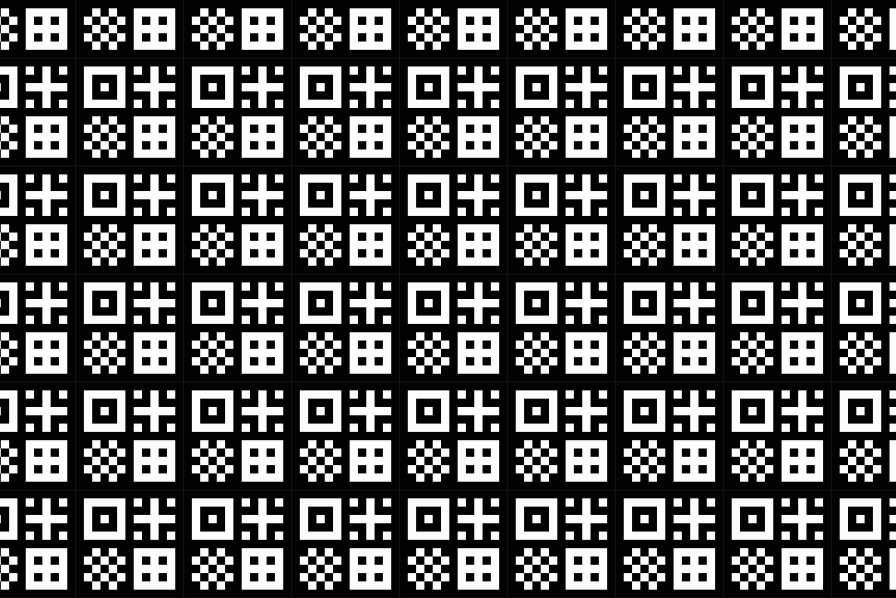
A Shadertoy shader for this pattern:

```glsl
const float TILE = 13.0; // cells per repeat: 1 + 5 + 1 + 5 + 1

float hash(vec2 p) {
    vec3 q = fract(vec3(p.xyx) * 0.1031);
    q += dot(q, q.yzx + 33.33);
    return fract((q.x + q.y) * q.z);
}

// Ink (1) or ground (0) of one whole cell
float cellInk(vec2 cell) {
    vec2 inTile = mod(cell, TILE);
    vec2 d = abs(mod(inTile, 6.0) - 3.0); // steps from the motif centre
    float outer = max(d.x, d.y), inner = min(d.x, d.y);
    if (outer > 2.5) return 0.0;

    bool right = inTile.x > 6.0, top = inTile.y > 6.0;
    bool ink;
    if (top) ink = right ? inner != 1.0 : outer != 1.0;      // cross, nested squares
    else ink = right ? inner != 1.0 || outer != 1.0          // four holes
                     : mod(d.x + d.y, 2.0) == 1.0;           // checker
    return ink ? 1.0 : 0.0;
}

// Box-filtered ink: blend the four cells around the nearest grid corner
float inkCoverage(vec2 p, float pixel) {
    vec2 corner = floor(p + 0.5);
    vec2 w = clamp((p - corner) / pixel + 0.5, 0.0, 1.0);
    float below = mix(cellInk(corner - 1.0), cellInk(corner + vec2(0, -1)), w.x);
    float above = mix(cellInk(corner + vec2(-1, 0)), cellInk(corner), w.x);
    return mix(below, above, w.y);
}

void mainImage(out vec4 fragColor, in vec2 fragCoord) {
    float pixel = 72.0 / iResolution.y; // 72 cells fill the height
    vec2 p = fragCoord * pixel - vec2(9.1, 0.0);

    // Faint seams between repeats
    vec2 seam = abs(fract(p / TILE + 0.5) - 0.5) * TILE;
    float line = clamp((0.07 - min(seam.x, seam.y)) / pixel + 0.5, 0.0, 1.0);
    vec3 ground = vec3(mix(0.006, 0.075, line));

    // Barely tinted white, varied per motif
    float tint = hash(floor(p / (0.5 * TILE)) + 40.0) - 0.5;
    vec3 ink = 0.99 + 0.015 * tint * vec3(-0.3, -0.7, 1.0);

    fragColor = vec4(mix(ground, ink, inkCoverage(p, pixel)), 1.0);
}
```
